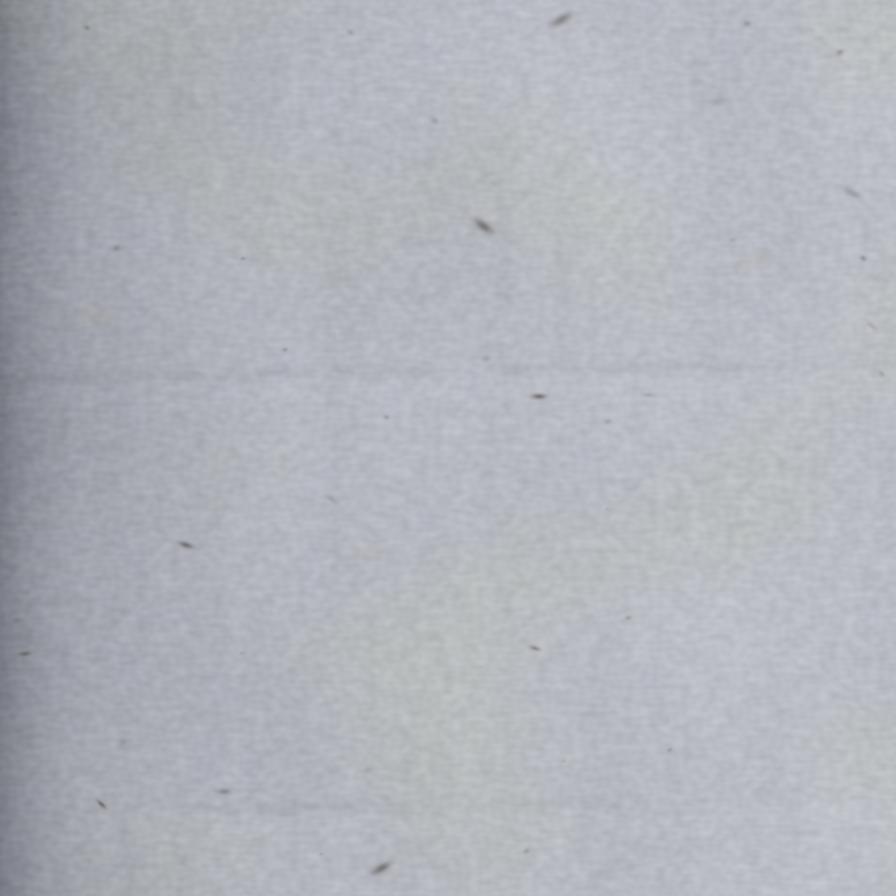
A WebGL 1 fragment shader for this texture:

```glsl
precision highp float;
// Aged blue-grey paper: shaded left edge, faint creases, soft mottling and brown flecks.
uniform vec2 u_resolution;

const vec3 PAPER = vec3(0.733, 0.744, 0.775);
const vec3 WARM_TINT = vec3(0.004, 0.004, -0.030);
const vec3 FLECK_COLOR = vec3(0.36, 0.34, 0.33);
const vec3 STAIN_COLOR = vec3(0.66, 0.65, 0.62);
const float EDGE_SHADE = 0.145;
const float EDGE_WIDTH = 0.050;
const float WIDE_SHADE = 0.115;
const float WIDE_WIDTH = 0.28;
const float CREASE_SPACING = 0.484;
const float CREASE_OFFSET = 0.102;
const float CREASE_DEPTH = 0.030;
const float CREASE_WIDTH = 0.007;
const float GRAIN = 0.034;
const float BAND_DEPTH = 0.014;
const float FLECK_CELLS = 6.0;
const float FLECK_CHANCE = 0.36;
const float STAIN_CELLS = 4.0;
const float STAIN_CHANCE = 0.30;

float hash(vec2 p) {
  vec3 q = fract(vec3(p.xyx) * 0.1031);
  q += dot(q, q.yzx + 33.33);
  return fract((q.x + q.y) * q.z);
}

vec2 hash2(vec2 p) {
  return vec2(hash(p), hash(p + 57.3));
}

float gradientDot(vec2 cell, vec2 offset) {
  float angle = 6.28318 * hash(cell);
  return dot(vec2(cos(angle), sin(angle)), offset);
}

// Gradient noise, centred on zero
float noise(vec2 p) {
  vec2 i = floor(p);
  vec2 f = p - i;
  vec2 u = f * f * f * (f * (f * 6.0 - 15.0) + 10.0);
  vec2 e = vec2(1.0, 0.0);
  float low = mix(gradientDot(i, f), gradientDot(i + e, f - e), u.x);
  float high = mix(gradientDot(i + e.yx, f - e.yx), gradientDot(i + 1.0, f - 1.0), u.x);
  return mix(low, high, u.y);
}

// Soft, randomly turned ellipses scattered one per cell
float scatter(vec2 p, float cells, float chance, vec2 size, float seed) {
  vec2 home = floor(p * cells);
  float cover = 0.0;
  for (int y = -1; y <= 1; y++) {
    for (int x = -1; x <= 1; x++) {
      vec2 cell = home + vec2(float(x), float(y));
      vec2 key = cell + seed;
      vec2 d = p - (cell + 0.1 + 0.8 * hash2(key)) / cells;
      float tilt = 1.3 * (hash(key + 11.7) - 0.6);
      float c = cos(tilt);
      float s = sin(tilt);
      d = vec2(c * d.x + s * d.y, c * d.y - s * d.x);
      d /= size * mix(0.55, 1.2, hash(key + 23.1));
      float present = step(hash(key + 31.9), chance);
      float strength = mix(0.25, 1.0, hash(key + 43.3));
      cover = max(cover, present * strength * exp(-dot(d, d)));
    }
  }
  return cover;
}

// Broken horizontal folds with a dark line and a faint light lip below
float creases(vec2 p) {
  float y = p.y - CREASE_OFFSET - 0.016 * (p.x - 0.5) + 0.006 * noise(p * vec2(5.0, 2.0));
  float d = y - CREASE_SPACING * floor(y / CREASE_SPACING + 0.5);
  float line = exp(-d * d / (CREASE_WIDTH * CREASE_WIDTH));
  float lip = exp(-pow((d + 0.022) / 0.014, 2.0));
  float wear = clamp(0.55 + 1.1 * noise(p * vec2(9.0, 14.0) + 3.0), 0.1, 1.0);
  return 0.25 * lip - line * wear;
}

// Fine fibres, wider mottling and a slight sideways weave
float paperGrain(vec2 p) {
  float fine = noise(p * 105.0 + 9.0);
  float mottle = 0.75 * noise(p * 47.0 + 31.0);
  float weave = 0.75 * noise(p * vec2(52.0, 165.0) + 71.0);
  return fine + mottle + weave;
}

void main() {
  vec2 p = gl_FragCoord.xy / u_resolution;

  // Shading towards the left edge
  float edgeX = max(p.x + 0.012 * noise(vec2(2.0, p.y * 5.0)), 0.0);
  float shade = EDGE_SHADE * exp(-edgeX / EDGE_WIDTH);
  shade += WIDE_SHADE * exp(-p.x / WIDE_WIDTH);

  // Paper surface
  float clouds = 0.022 * noise(p * 5.0 + 17.0);
  float bands = BAND_DEPTH * noise(vec2(p.x * 17.0, p.y * 1.6) + 41.0);
  float light = clouds + bands + GRAIN * paperGrain(p) + CREASE_DEPTH * creases(p);
  vec3 color = PAPER - shade * vec3(1.0, 0.99, 0.96) + light;

  // Yellowed patches, stronger on the right
  float patches = smoothstep(-0.1, 0.5, noise(p * vec2(3.2, 4.5) + 5.0));
  color += WARM_TINT * patches * mix(0.4, 1.2, p.x);
  color.b += 0.012 * noise(p * 24.0 + 83.0);

  // Pale stains and dark flecks
  float stain = scatter(p, STAIN_CELLS, STAIN_CHANCE, vec2(0.026, 0.013), 19.0);
  stain *= 0.6 + 0.7 * noise(p * 60.0);
  color = mix(color, STAIN_COLOR, 0.45 * stain);
  float fleck = scatter(p, FLECK_CELLS, FLECK_CHANCE, vec2(0.010, 0.004), 7.0);
  color = mix(color, FLECK_COLOR, 0.75 * fleck);
  float dots = scatter(p, 9.0, 0.22, vec2(0.004, 0.003), 61.0);
  color = mix(color, FLECK_COLOR, 0.40 * dots);

  gl_FragColor = vec4(color, 1.0);
}
```
